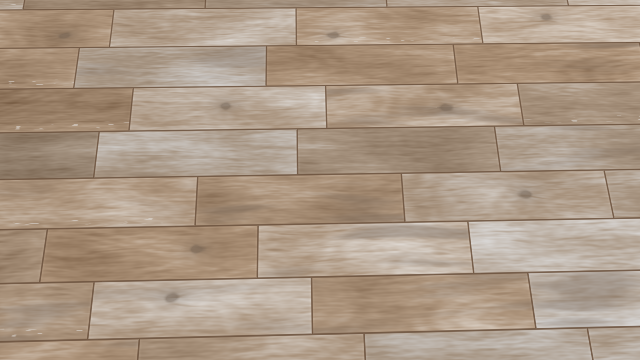
Reproduce this texture procedurally as a Shadertoy shader.

```glsl
// Wood-look plank floor in mild perspective: staggered rows of long boards with thin brown joints.
// The canvas is unprojected to plank units (row, length); each board then gets a hashed tone,
// long stretched gradient-noise grain, growth rings, soft stains and a rare knot.

#define PLANK_ASPECT 4.3
#define JOINT_HALF_WIDTH 0.015
#define TONE_SPREAD 0.72
#define GRAIN_STRENGTH 0.52
#define RING_STRENGTH 0.06
#define STAIN_STRENGTH 0.5
#define KNOT_CHANCE 0.2
#define DARK_WOOD vec3(0.50, 0.405, 0.315)
#define MID_WOOD vec3(0.67, 0.585, 0.50)
#define PALE_WOOD vec3(0.87, 0.855, 0.84)
#define STAIN_COLOR vec3(0.47, 0.40, 0.34)
#define JOINT_COLOR vec3(0.43, 0.33, 0.25)

// Offset of the end joints in each row, in plank lengths
const float STAGGER[9] = float[9](0.57, 0.07, 0.91, 0.22, 0.07, 0.58, 0.88, 0.13, 0.36);

vec2 hash22(vec2 p) {
    vec3 q = fract(p.xyx * vec3(0.1031, 0.1030, 0.0973));
    q += dot(q, q.yzx + 33.33);
    return fract((q.xx + q.yz) * q.zy);
}

float gradientDot(vec2 cell, vec2 offset) {
    float angle = 6.2832 * hash22(cell).x;
    return dot(vec2(cos(angle), sin(angle)), offset);
}

// Gradient noise, roughly -0.7 to 0.7
float noise(vec2 p) {
    vec2 i = floor(p), f = p - i;
    vec2 s = f * f * f * (f * (f * 6.0 - 15.0) + 10.0);
    vec2 e = vec2(1.0, 0.0);
    return mix(mix(gradientDot(i, f), gradientDot(i + e.xy, f - e.xy), s.x),
               mix(gradientDot(i + e.yx, f - e.yx), gradientDot(i + e.xx, f - e.xx), s.x), s.y);
}

// Canvas position (x right, y down, both 0 to 1) to (plank lengths, rows)
vec2 unproject(vec2 p) {
    float level = (p.y + 0.0123 * p.x) / (1.0 - 0.032 * p.x) - 0.0278;
    float row = level / (0.1032 + 0.0309 * level);
    return vec2((p.x - 0.4427) / (0.2826 + 0.0731 * p.y), row);
}

vec3 woodRamp(float tone) {
    return tone < 0.0 ? mix(MID_WOOD, DARK_WOOD, min(-tone, 1.25))
                      : mix(MID_WOOD, PALE_WOOD, min(tone, 1.0));
}

// Colour of one board; local is in row heights, glare lifts the tone
vec3 plankColor(vec2 local, vec2 id, float glare) {
    vec2 look = hash22(id + 17.0), wear = hash22(id + 71.0), spot = hash22(id + 43.0);
    vec2 seed = floor(hash22(id + 5.0) * 150.0) + 20.0;

    // Grain wanders slightly and bends around the knot
    vec2 toKnot = (local - mix(vec2(0.6, 0.25), vec2(3.7, 0.75), spot)) * vec2(0.55, 1.0);
    float knotRadius = length(toKnot) + 0.04 * noise(local * 6.0 + seed);
    float hasKnot = step(wear.y, KNOT_CHANCE);
    vec2 g = local;
    g.y += 0.07 * noise(local * vec2(0.5, 0.9) + seed);
    g.y += 0.05 * hasKnot * sign(toKnot.y) * exp(-40.0 * knotRadius * knotRadius);

    // Broad drift, growth rings, streaks and fine fibres
    float drift = noise(g * vec2(0.5, 1.3) + seed);
    float figure = noise(g * vec2(0.35, 1.2) + seed + 31.0);
    float rings = sin(34.0 * figure) * (0.4 + look.y);
    float streaks = noise(g * vec2(0.45, 6.0) + seed + 7.0);
    float fibres = noise(g * vec2(1.3, 19.0) + seed + 13.0);
    float flecks = noise(g * vec2(4.5, 25.0) + seed + 29.0);
    float pores = smoothstep(0.15, 0.5, noise(g * vec2(1.5, 15.0) + seed + 53.0));

    float tone = TONE_SPREAD * (look.x - 0.5) + 0.7 * drift + RING_STRENGTH * rings
               + GRAIN_STRENGTH * (0.6 * streaks + 0.5 * fibres + 0.4 * flecks - 0.4 * pores) + glare;
    vec3 color = woodRamp(tone);
    color *= 1.0 + (look.y - 0.5) * vec3(0.05, -0.01, -0.08);

    // Smoky stains along the grain on some boards
    float stain = smoothstep(0.0, 0.5, noise(g * vec2(0.4, 2.4) + seed + 91.0) + 0.6 * streaks);
    color = mix(color, STAIN_COLOR, STAIN_STRENGTH * stain * smoothstep(0.4, 0.9, wear.x));

    // Knot core with a soft halo
    float knot = smoothstep(0.11, 0.02, knotRadius) + 0.4 * exp(-30.0 * knotRadius * knotRadius);
    color = mix(color, STAIN_COLOR * 0.85, 0.5 * hasKnot * min(knot, 1.0));

    // A few worn, shiny flecks near the front edge of rare boards
    float shine = smoothstep(0.3, 0.45, noise(local * vec2(4.0, 24.0) + seed + 3.0));
    shine *= smoothstep(0.1, 0.03, abs(local.y - 0.86)) * step(0.92, spot.y);
    return mix(color, PALE_WOOD, 0.6 * shine);
}

void mainImage(out vec4 fragColor, in vec2 fragCoord) {
    vec2 canvas = fragCoord / iResolution.xy;
    canvas.y = 1.0 - canvas.y;
    vec2 floorPos = unproject(canvas);
    float pixel = fwidth(floorPos.y);

    // Row, board and position inside the board
    float row = floor(floorPos.y);
    float along = floorPos.x - STAGGER[clamp(int(row) + 1, 0, 8)];
    vec2 id = vec2(floor(along) + 10.0, row + 3.0);
    vec2 local = vec2(fract(along) * PLANK_ASPECT, fract(floorPos.y));

    // Daylight grows towards the lower right
    float glare = 0.42 * (canvas.x - 0.5) + 0.1 * (canvas.y - 0.5) + 0.12;
    vec3 color = plankColor(local, id, glare);

    // Softly lit bevel, then the joint
    vec2 toEdge = min(local, vec2(PLANK_ASPECT, 1.0) - local);
    float edge = min(toEdge.x, toEdge.y);
    color += 0.025 * smoothstep(0.07, 0.02, edge);
    float joint = 1.0 - smoothstep(-0.6 * pixel, 0.6 * pixel, edge - JOINT_HALF_WIDTH);
    color = mix(color, JOINT_COLOR, 0.9 * joint);

    fragColor = vec4(clamp(color, 0.0, 1.0), 1.0);
}
```
